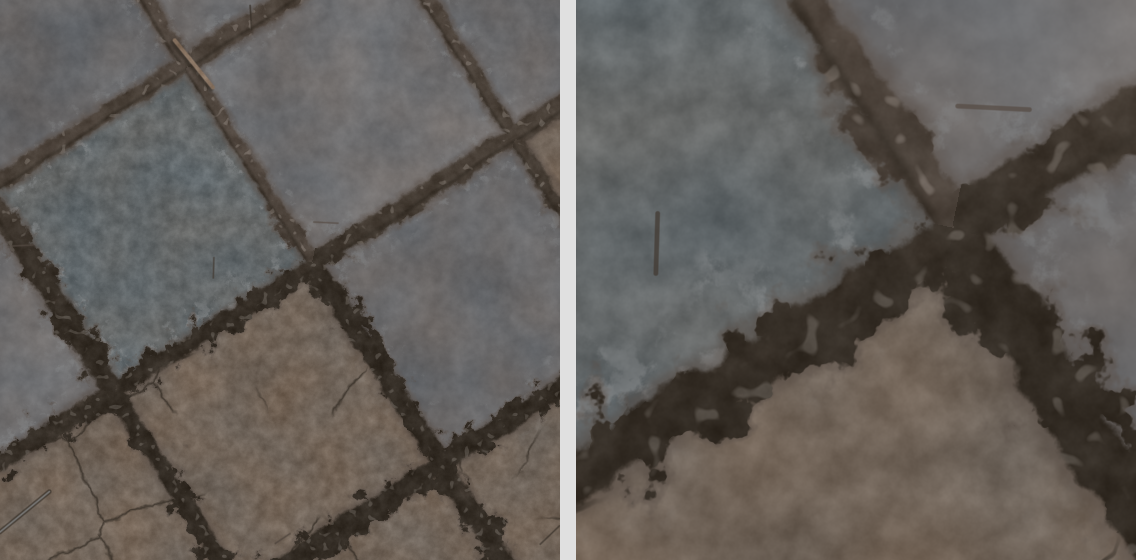
Left: the whole. Right: its middle third, enlarged.
Reproduce this texture procedurally as a WebGL 1 fragment shader.

```glsl
precision highp float;
uniform vec2 u_resolution;

#define TILE 0.424
#define ANGLE 0.567
#define CROSSING vec2(0.560, 0.529)
#define JOINT_HALF 0.036
#define CLUMP_REACH 0.17
#define CRACK_SCALE 2.3
#define CRACK_HALF 0.0045
#define TWIGS 6

const vec3 GREY_DARK = vec3(0.385, 0.383, 0.388);
const vec3 GREY_LIGHT = vec3(0.455, 0.447, 0.447);
const vec3 BLUE_SLATE = vec3(0.385, 0.403, 0.408);
const vec3 BUFF = vec3(0.440, 0.390, 0.345);
const vec3 MORTAR = vec3(0.350, 0.308, 0.280);
const vec3 SOIL = vec3(0.280, 0.245, 0.212);
const vec3 MOSS = vec3(0.195, 0.168, 0.138);
const vec3 SALT = vec3(0.550, 0.560, 0.565);
const vec3 STRAW = vec3(0.530, 0.450, 0.380);

float hash(vec2 p) {
  return fract(sin(dot(p, vec2(127.1, 311.7))) * 43758.5);
}

vec2 hash2(vec2 p) {
  return vec2(hash(p), hash(p + 41.3));
}

float corner(vec2 i, vec2 f, vec2 o) {
  float a = 6.2832 * hash(i + o);
  return dot(vec2(cos(a), sin(a)), f - o);
}

float noise(vec2 p) {
  vec2 i = floor(p), f = fract(p);
  vec2 w = f * f * f * (f * (f * 6.0 - 15.0) + 10.0);
  return mix(mix(corner(i, f, vec2(0, 0)), corner(i, f, vec2(1, 0)), w.x),
             mix(corner(i, f, vec2(0, 1)), corner(i, f, vec2(1, 1)), w.x), w.y);
}

float fbm(vec2 p) {
  float sum = 0.0, amp = 0.6;
  for (int i = 0; i < 5; i++) {
    sum += amp * noise(p);
    p = mat2(1.6, 1.2, -1.2, 1.6) * p + 7.3;
    amp *= 0.55;
  }
  return sum;
}

// Distance to the nearest border between scattered cells
float crackDistance(vec2 p) {
  vec2 base = floor(p), a = vec2(9.0), b = vec2(9.0);
  for (int y = -1; y <= 1; y++)
    for (int x = -1; x <= 1; x++) {
      vec2 c = base + vec2(x, y);
      vec2 r = c + hash2(c) - p;
      if (dot(r, r) < dot(a, a)) { b = a; a = r; }
      else if (dot(r, r) < dot(b, b)) b = r;
    }
  return dot(0.5 * (a + b), normalize(b - a));
}

float segment(vec2 p, vec2 a, vec2 b) {
  vec2 d = b - a;
  return length(p - a - d * clamp(dot(p - a, d) / dot(d, d), 0.0, 1.0));
}

float stroke(float d, float halfWidth, float soft) {
  return 1.0 - smoothstep(halfWidth - soft, halfWidth + soft, d);
}

float jointHalf(vec2 id) {
  return JOINT_HALF * (0.75 + 0.5 * hash(id));
}

void main() {
  vec2 uv = gl_FragCoord.xy / u_resolution;
  float px = 1.0 / min(u_resolution.x, u_resolution.y);

  // Tilted grid
  vec2 axis = vec2(cos(ANGLE), sin(ANGLE)), d = uv - CROSSING;
  vec2 p = vec2(dot(d, axis), dot(d, vec2(-axis.y, axis.x))) / TILE;
  p += 0.012 * vec2(noise(p * 4.0), noise(p * 4.0 + 19.0));
  vec2 cell = floor(p), line = floor(p + 0.5), off = p - line;

  float grain = fbm(uv * 42.0), mottle = fbm(uv * 7.0), clump = fbm(p * 10.0 + 3.0);
  float damp = 1.0 - smoothstep(0.42, 0.78, uv.y + 0.15 * mottle);

  // Kinds of slab
  float buff = step(cell.y, -0.5) * step(0.5, mod(cell.x + cell.y + 1.01, 3.0));
  float slate = 1.0 - step(0.5, mod(cell.x + 3.0 * cell.y + 1.01, 5.0));
  vec3 color = mix(GREY_DARK, GREY_LIGHT, clamp(0.15 + 0.7 * hash(cell + 5.0) + 0.7 * mottle, 0.0, 1.0));
  color = mix(mix(color, BLUE_SLATE, slate), BUFF, buff);
  color += grain * mix(0.06, 0.13, max(buff, slate)) + 0.05 * mottle;
  color += vec3(0.025, 0.0, -0.02) * noise(uv * 11.0 + 8.0);

  // Joints with crumbled edges
  vec2 idU = vec2(line.x, cell.y), idV = vec2(line.y, cell.x) + 17.0;
  vec2 gap = abs(off) - vec2(jointHalf(idU), jointHalf(idV));
  float edge = min(gap.x, gap.y) - 0.025 * fbm(p * 16.0);
  edge -= damp * CLUMP_REACH * max(clump, 0.0);
  float nearJoint = 1.0 - smoothstep(0.0, 0.13, edge);

  // Salt bloom and soil stains beside the joints
  float bloom = smoothstep(0.08, 0.38, fbm(p * 19.0) + 0.35 * noise(p * 3.0 + 2.0));
  color = mix(color, SALT, bloom * nearJoint * (0.45 + 0.25 * slate) * (1.0 - 0.8 * buff));
  color = mix(color, MORTAR, 0.55 * (1.0 - smoothstep(0.0, 0.035, edge)));

  // Cracks in the buff slabs
  float crack = crackDistance(p * CRACK_SCALE + 0.14 * vec2(fbm(p * 5.0), fbm(p * 5.0 + 9.0))) / CRACK_SCALE;
  float cracked = buff * smoothstep(0.04, 0.2, noise(p * 2.1 + 4.0) + 0.3 * (1.0 - smoothstep(0.15, 0.4, uv.x)));
  color = mix(color, MOSS, 0.75 * cracked * stroke(crack, CRACK_HALF, 0.002 + px / TILE));

  // Joint filling, with a dark groove and grit
  vec2 id = gap.x < gap.y ? idU : idV;
  float across = gap.x < gap.y ? off.x : off.y;
  vec3 fill = mix(MORTAR, SOIL, clamp(0.5 + 0.5 * hash(id + 3.0) + mottle, 0.0, 1.0));
  fill = mix(fill, MOSS, damp * smoothstep(0.1, 0.7, hash(id + 8.0) + 0.6 * clump + 0.2));
  fill = mix(fill, MOSS, 0.6 * stroke(abs(across + 0.02), 0.007, 0.008));
  fill += 0.1 * grain + 0.12 * smoothstep(0.25, 0.45, noise(uv * 75.0));
  color = mix(color, fill, stroke(edge, 0.0, 0.005 + px / TILE));

  // Scattered twigs
  for (int i = 0; i < TWIGS; i++) {
    vec2 k = vec2(float(i), 2.7), start = hash2(k);
    float turn = 6.2832 * hash(k + 6.0);
    vec2 tip = start + (0.02 + 0.03 * hash(k + 9.0)) * vec2(cos(turn), sin(turn));
    color = mix(color, mix(MOSS, MORTAR, hash(k + 4.0)), 0.75 * stroke(segment(uv, start, tip), 0.0014, px));
  }

  // Dry straw with its shadow, and a pale stalk
  vec2 strawA = vec2(0.312, 0.928), strawB = vec2(0.380, 0.844);
  color = mix(color, MOSS, 0.6 * stroke(segment(uv + vec2(0.004), strawA, strawB), 0.004, 2.0 * px));
  color = mix(color, STRAW + 0.15 * grain, stroke(segment(uv, strawA, strawB), 0.0035, px));
  float stalk = segment(uv, vec2(0.0, 0.050), vec2(0.088, 0.122));
  color = mix(color, MOSS, 0.7 * stroke(stalk, 0.004, px));
  color = mix(color, SALT, 0.7 * stroke(stalk, 0.0015, px));

  gl_FragColor = vec4(clamp(color, 0.0, 1.0), 1.0);
}
```
